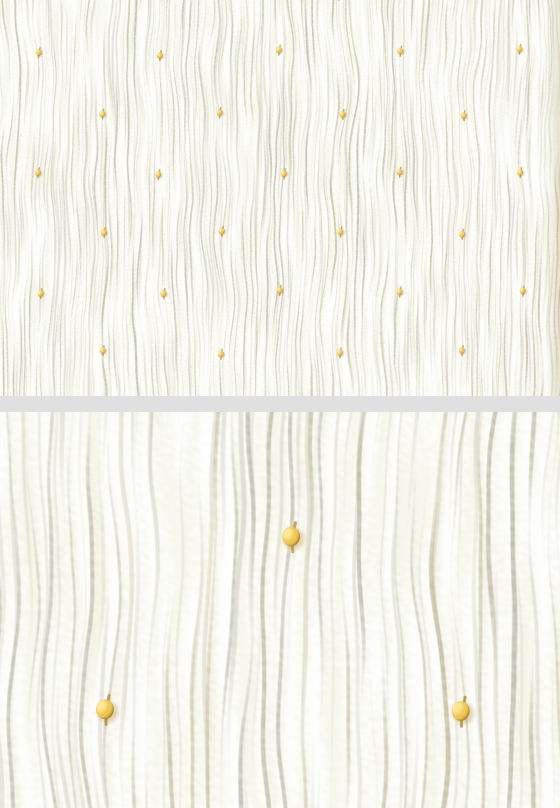
Top: the whole. Bottom: its middle third, enlarged.
This pattern is drawn by a Shadertoy shader. Its source:

```glsl
// Cream crinkled wallpaper: wandering vertical creases with a half-drop grid of gold beads.

// Lengths are fractions of the canvas height.
const vec2  BEAD_STEP     = vec2(0.3035, 0.1520); // column and row spacing
const vec2  BEAD_START    = vec2(0.2550, 0.1080); // first bead of the lowest row
const float BEAD_JITTER   = 0.016;
const float BEAD_RADIUS   = 0.0080;
const float MAIN_SPACING  = 0.0160;
const float FINE_SPACING  = 0.0115;
const float CREASE_WIDTH  = 0.0026;
const float FLANK_WIDTH   = 0.0042;
const float EDGE_START    = 0.972;                // shaded right edge, share of width

const vec3 WHITE      = vec3(0.996, 0.996, 0.988);
const vec3 CREAM      = vec3(0.972, 0.970, 0.932);
const vec3 FLANK_TINT = vec3(0.900, 0.885, 0.810);
const vec3 CREASE_GREY = vec3(0.735, 0.735, 0.685);
const vec3 CREASE_TAN = vec3(0.800, 0.755, 0.625);
const vec3 GOLD_LIGHT = vec3(1.000, 0.915, 0.600);
const vec3 GOLD       = vec3(0.940, 0.780, 0.330);
const vec3 GOLD_DARK  = vec3(0.680, 0.500, 0.160);

vec2 hash2(vec2 p) {
    vec3 q = fract(p.xyx * vec3(0.1031, 0.1030, 0.0973));
    q += dot(q, q.yzx + 33.33);
    return fract((q.xx + q.yz) * q.zy);
}

float cornerSlope(vec2 cell, vec2 offset) {
    float angle = 6.2832 * hash2(cell).x;
    return dot(vec2(cos(angle), sin(angle)), offset);
}

// Gradient noise, roughly -0.7 to 0.7
float gradientNoise(vec2 p) {
    vec2 cell = floor(p), f = fract(p);
    vec2 w = f * f * f * (f * (f * 6.0 - 15.0) + 10.0);
    vec2 e = vec2(1.0, 0.0);
    return mix(mix(cornerSlope(cell, f), cornerSlope(cell + e.xy, f - e.xy), w.x),
               mix(cornerSlope(cell + e.yx, f - e.yx), cornerSlope(cell + e.xx, f - e.xx), w.x), w.y);
}

// One set of creases: x = dark line, y = soft flank, z = warmth of the line
vec3 creases(vec2 p, float spacing, float seed, float px) {
    vec3 result = vec3(0.0);
    float base = floor(p.x / spacing);
    for (int i = -1; i <= 1; i++) {
        float id = base + float(i);
        vec2 rnd = hash2(vec2(id + 50.0, seed));
        float sway = gradientNoise(vec2(id * 7.31 + seed, p.y * 4.5 + rnd.x * 20.0));
        float center = id + 0.5 + 0.5 * (rnd.x - 0.5) + 0.65 * sway;
        float d = p.x - center * spacing;

        // Each crease swells, thins and dies away along its length
        float fade = smoothstep(-0.28, 0.25, gradientNoise(vec2(id * 3.17 + seed, p.y * 4.2 + rnd.y * 30.0)));
        float halfWidth = 0.5 * CREASE_WIDTH * (0.45 + 0.9 * rnd.y) * (0.4 + 0.6 * fade);
        float soft = max(px, 0.0012);
        float line = fade * (0.5 + 0.5 * rnd.y) * (1.0 - smoothstep(halfWidth - 0.5 * soft, halfWidth + soft, abs(d)));
        float flank = fade * smoothstep(-px, px, d) * exp(-max(d, 0.0) / FLANK_WIDTH);
        if (line > result.x) result.xz = vec2(line, rnd.x);
        result.y = max(result.y, flank);
    }
    return result;
}

float segment(vec2 p, vec2 a, vec2 b) {
    vec2 ab = b - a;
    return length(p - a - ab * clamp(dot(p - a, ab) / dot(ab, ab), 0.0, 1.0));
}

// Lay the nearest bead over the paper
vec3 addBead(vec3 paper, vec2 p, float px) {
    float row = round((p.y - BEAD_START.y) / BEAD_STEP.y);
    float shift = 0.5 * mod(row, 2.0);
    float column = round((p.x - BEAD_START.x) / BEAD_STEP.x - shift);
    vec2 center = BEAD_START + vec2(column + shift, row) * BEAD_STEP;
    vec2 rnd = hash2(vec2(column, row) + 17.0);
    vec2 q = (p - center - BEAD_JITTER * (rnd - 0.5)) / BEAD_RADIUS;
    float aa = px / BEAD_RADIUS;

    // Cast shade and the small pinch above and below
    vec3 col = mix(paper, GOLD_DARK, 0.30 * (1.0 - smoothstep(0.7, 1.5, length(q - vec2(0.3, -0.25)))));
    float pinch = min(segment(q, vec2(0.25, 0.5), vec2(0.45, 1.45)),
                      segment(q, vec2(0.1, -0.6), vec2(0.2 * rnd.x, -1.6)));
    col = mix(col, GOLD_DARK, 0.7 * (1.0 - smoothstep(0.13 - 0.5 * aa, 0.13 + aa, pinch)));

    // Rounded body lit from the upper left
    float r = length(q * vec2(1.05, 0.95));
    vec3 normal = vec3(q, sqrt(max(1.0 - r * r, 0.0)));
    float light = dot(normal, normalize(vec3(-0.5, 0.4, 0.8)));
    vec3 body = mix(GOLD_DARK, GOLD, smoothstep(-0.35, 0.45, light));
    body = mix(body, GOLD_LIGHT, smoothstep(0.55, 1.0, light));
    return mix(col, body, 1.0 - smoothstep(1.0 - aa, 1.0 + 0.5 * aa, r));
}

void mainImage(out vec4 fragColor, in vec2 fragCoord) {
    vec2 p = fragCoord / iResolution.y;
    float px = 1.0 / iResolution.y;

    // Shared drift keeps neighbouring creases nearly parallel
    vec2 bent = p;
    bent.x += 0.026 * gradientNoise(p * vec2(3.5, 3.2)) + 0.007 * gradientNoise(p * vec2(13.0, 9.0) + 40.0);
    float grain = gradientNoise(vec2(p.x * 150.0 + p.y * 60.0, p.y * 190.0));
    float streak = gradientNoise(bent * vec2(75.0, 6.0) + 9.0);
    vec3 col = mix(WHITE, CREAM, smoothstep(-0.25, 0.5, streak + 0.35 * grain));

    vec3 mainSet = creases(bent, MAIN_SPACING, 3.0, px);
    vec3 fineSet = creases(bent + vec2(0.004, 0.37), FINE_SPACING, 71.0, px);
    float flank = max(mainSet.y, 0.45 * fineSet.y) * (0.62 + 0.55 * grain);
    col = mix(col, FLANK_TINT, clamp(0.75 * flank, 0.0, 1.0));
    col = mix(col, mix(CREASE_GREY, CREASE_TAN, fineSet.z), 0.40 * fineSet.x);
    col = mix(col, mix(CREASE_GREY, CREASE_TAN, mainSet.z), mainSet.x * (0.85 + 0.3 * grain));

    // Shaded right edge
    float edge = smoothstep(EDGE_START, 1.0, fragCoord.x / iResolution.x);
    col *= mix(vec3(1.0), vec3(0.93, 0.915, 0.865), edge);

    fragColor = vec4(addBead(col, p, px), 1.0);
}
```
